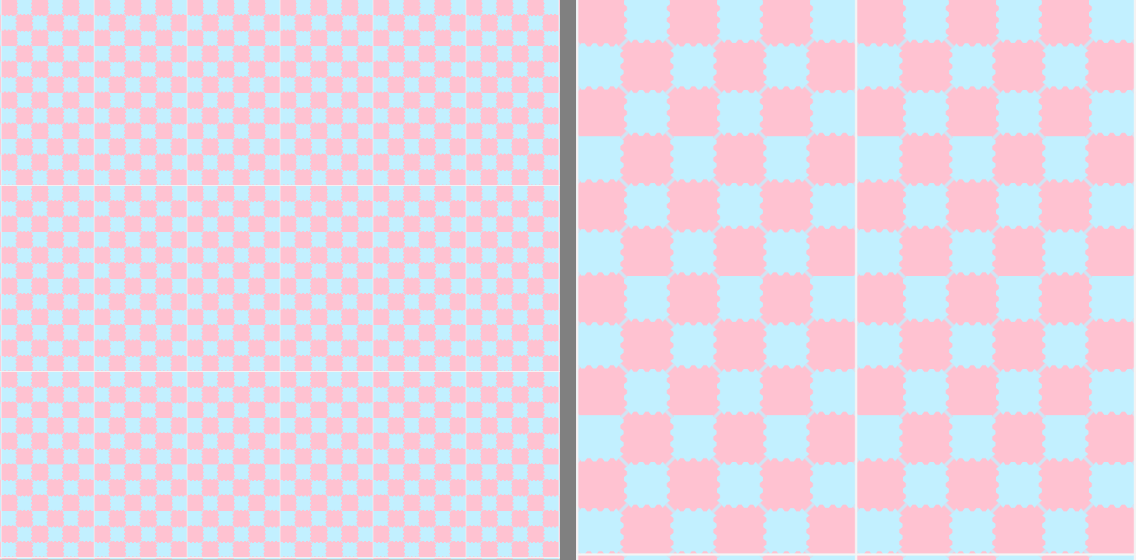
Left, the full canvas; right, a detail of the centre.
A WebGL 2 fragment shader for this pattern:

```glsl
#version 300 es
precision highp float;
// Pink and pale blue checkerboard with toothed edges, corner links and fine tile seams.

#define CELLS 36.14              // checks across the canvas
#define ORIGIN vec2(0.002, -0.0007)
#define SEAM_STEP vec2(6.0, 12.0) // checks between pale seams
#define FLAT_ROWS 3.0            // every third row has a flat top
#define TEETH 4.0                // teeth per side
#define INSET 0.036              // mean gap around a blue check
#define TOOTH 0.035              // tooth depth
#define CHAMFER 0.17             // cut across blue corners
#define LINK_WIDTH 0.035         // half width of the corner links
#define SEAM_WIDTH 0.024         // half width of the seams

uniform vec2 u_resolution;
out vec4 fragColor;

const vec3 PINK = vec3(1.0, 0.76, 0.82);
const vec3 BLUE = vec3(0.76, 0.94, 1.0);
const vec3 SEAM = vec3(0.96);
const vec3 BASE_EDGE = vec3(0.78);

// Gap between a check's side and its toothed outline.
float toothGap(float along) {
    float wave = cos(6.28318 * TEETH * along);
    return INSET + TOOTH * clamp(1.5 * wave, -1.0, 1.0);
}

// Inside distance to a blue check; flat sides have no teeth.
float checkDistance(vec2 f, vec2 cell) {
    float column = mod(cell.x, SEAM_STEP.x);
    bool flatLeft = column < 0.5;
    bool flatRight = column > SEAM_STEP.x - 1.5;
    bool flatTop = mod(cell.y, FLAT_ROWS) < 0.5;
    float gapX = toothGap(f.y);
    float gapY = toothGap(f.x);
    float left = f.x - (flatLeft ? 0.0 : gapX);
    float right = 1.0 - f.x - (flatRight ? 0.0 : gapX);
    float top = f.y - (flatTop ? 0.0 : gapY);
    float bottom = 1.0 - f.y - gapY;
    float d = min(min(left, right), min(top, bottom));

    bool flatCorner = (flatTop && f.y < 0.5)
        || (flatLeft && f.x < 0.5) || (flatRight && f.x > 0.5);
    vec2 corner = min(f, 1.0 - f);
    float cut = (corner.x + corner.y - CHAMFER) * 0.7071;
    return flatCorner ? d : min(d, cut);
}

// Distance to the short diagonal joining two blue checks.
float linkDistance(vec2 f, bool isBlue) {
    vec2 corner = min(f, 1.0 - f);
    float total = corner.x + corner.y;
    float across = isBlue ? abs(corner.x - corner.y) : total;
    return max(across * 0.7071 - LINK_WIDTH, (total - 0.24) * 0.7071);
}

void main() {
    vec2 uv = gl_FragCoord.xy / u_resolution;
    vec2 grid = (vec2(uv.x, 1.0 - uv.y) - ORIGIN) * CELLS;
    vec2 cell = floor(grid);
    vec2 f = fract(grid);
    float pixel = CELLS / min(u_resolution.x, u_resolution.y);
    float blur = 0.5 * max(pixel, 0.04);

    // Checks and links
    bool isBlue = mod(cell.x + cell.y, 2.0) > 0.5;
    float link = 1.0 - smoothstep(-blur, blur, linkDistance(f, isBlue));
    float blue = isBlue ? smoothstep(-blur, blur, checkDistance(f, cell)) : 0.0;
    vec3 color = mix(PINK, BLUE, max(blue, 0.75 * link));

    // Pale seams between tiles
    vec2 seamOffset = abs(grid - SEAM_STEP * round(grid / SEAM_STEP));
    float seamGap = min(seamOffset.x, seamOffset.y) - SEAM_WIDTH;
    color = mix(color, SEAM, 1.0 - smoothstep(-blur, blur, seamGap));

    // Thin grey edge along the bottom
    float base = 1.0 - smoothstep(0.0, 2.0 * blur, grid.y * -1.0 + 36.13);
    color = mix(color, BASE_EDGE, base);
    fragColor = vec4(color, 1.0);
}
```
